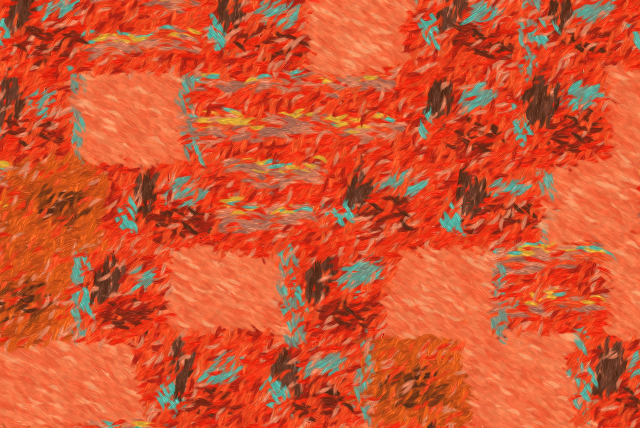
Reproduce this pattern procedurally as a Shadertoy shader.

```glsl
// Impasto painting in reds: a quilt of coral, bouquet, streak and ochre patches.
// Each patch sets the colour and direction of paint; layers of curved, bristled
// strokes then take both from the patch under their centre.
#define TILES vec2(4.0, 4.8)   // patches per canvas height
#define SEED 17.0              // quilt arrangement
#define LAYERS 6               // coarse to fine strokes
#define COARSE 13.0            // coarsest stroke cells per height
#define GROWTH 1.32            // cell frequency ratio between layers
#define STROKE vec2(0.95, 0.27) // stroke half length and half width, in cells
#define RAGGED 0.045           // roughness of patch borders
#define BRISTLE 0.30           // light and dark hair marks

const vec3 RED = vec3(0.90, 0.13, 0.05), VERMILION = vec3(0.95, 0.34, 0.15);
const vec3 CRIMSON = vec3(0.69, 0.14, 0.08), ROSE = vec3(0.88, 0.50, 0.36);
const vec3 CORAL = vec3(0.92, 0.34, 0.19), PEACH = vec3(0.97, 0.51, 0.32);
const vec3 UMBER = vec3(0.32, 0.16, 0.09), OCHRE = vec3(0.91, 0.37, 0.10);
const vec3 TEAL = vec3(0.33, 0.70, 0.63), YELLOW = vec3(0.88, 0.66, 0.20);
const vec3 MAUVE = vec3(0.62, 0.38, 0.31);

struct Paint { vec3 color; float angle; float rough; };

float hash(vec2 p) {
    vec3 q = fract(vec3(p.xyx) * 0.1031);
    q += dot(q, q.yzx + 33.33);
    return fract((q.x + q.y) * q.z);
}

float noise(vec2 p) {
    vec2 i = floor(p), f = fract(p);
    f = f * f * (3.0 - 2.0 * f);
    return mix(mix(hash(i), hash(i + vec2(1, 0)), f.x),
               mix(hash(i + vec2(0, 1)), hash(i + vec2(1, 1)), f.x), f.y);
}

bool inBlob(vec2 p, vec2 center, vec2 radius) {
    return length((p - center) / radius) < 1.0;
}

// Pigment and brush direction at a point; pick varies them from stroke to stroke.
Paint patchPaint(vec2 p, float pick) {
    p += RAGGED * (vec2(noise(p * 13.0), noise(p * 13.0 + 40.0)) - 0.5);
    vec2 q = p * TILES;
    q.x += hash(vec2(floor(q.y), SEED));
    vec2 id = floor(q), f = fract(q);
    float kind = hash(id + SEED), other = fract(pick * 7.31);

    // Flame strokes lie under every patch but coral
    Paint s = Paint(mix(RED, VERMILION, pick), 0.7 + (pick - 0.5) * 1.3, 1.0);
    if (other < 0.15) s.color = CRIMSON;
    if (other > 0.90) s.color = ROSE;

    if (kind < 0.34) {          // calm coral ripples
        s = Paint(mix(CORAL, PEACH, pick), -0.55 + 0.3 * (other - 0.5), 0.5);
        if (other > 0.92) s.color = mix(PEACH, vec3(1.0, 0.78, 0.58), 0.45);
    } else if (kind < 0.64) {   // bouquet: dark plume, teal petals, brown leaves
        if (inBlob(f, vec2(0.36, 0.68), vec2(0.12, 0.25)) && other < 0.8)
            s = Paint(mix(UMBER, MAUVE, pick * 0.4), 1.4, 1.0);
        else if (inBlob(f, vec2(0.72, 0.70), vec2(0.19, 0.13)) && other < 0.65)
            s = Paint(mix(TEAL, MAUVE, pick * 0.5), 0.6, 1.0);
        else if (inBlob(f, vec2(0.22, 0.42), vec2(0.10, 0.17)) && other < 0.5)
            s = Paint(TEAL, -1.0, 1.0);
        else if (inBlob(f, vec2(0.66, 0.32), vec2(0.32, 0.18)) && other < 0.5)
            s = Paint(mix(UMBER, CRIMSON, pick), (pick - 0.5) * 1.4, 1.0);
    } else if (kind < 0.84) {   // arched streaks below a bright thread
        float band = fract(f.y * 2.0);
        if (band > 0.45) s.angle = 0.35 - 0.7 * fract(f.x * 2.0);
        if (band > 0.78 && other < 0.4) s.color = pick < 0.6 ? YELLOW : TEAL;
        else if (band > 0.45 && other < 0.55) s.color = mix(MAUVE, ROSE, pick);
    } else {                    // ochre flames around a dark heart
        if (other < 0.75) s.color = mix(vec3(0.72, 0.27, 0.09), OCHRE, pick);
        if (inBlob(f, vec2(0.55, 0.45), vec2(0.30, 0.20)) && other < 0.5)
            s.color = mix(UMBER, OCHRE, pick * 0.6);
    }
    // Some patches have teal dripping along their left side
    if (hash(id + SEED + 9.0) < 0.28 && f.x < 0.13 && other < 0.45)
        s = Paint(mix(TEAL, MAUVE, pick * 0.6), -1.25, 0.8);
    return s;
}

// Lays one grid of overlapping strokes over the colour below.
vec3 strokeLayer(vec3 below, vec2 p, float scale, float seed) {
    vec2 g = p * scale + seed * 7.3, cell = floor(g);
    float soft = max(0.22, scale / (iResolution.y * STROKE.y));
    for (int y = -1; y <= 1; y++)
    for (int x = -1; x <= 1; x++) {
        vec2 id = cell + vec2(x, y);
        float pick = hash(id + seed * 31.7);
        vec2 center = id + vec2(hash(id + 5.1 + seed), hash(id + 71.9 + seed));
        Paint s = patchPaint((center - seed * 7.3) / scale, pick);
        float c = cos(s.angle), n = sin(s.angle);
        vec2 q = mat2(c, -n, n, c) * (g - center);
        q.y += (hash(id + 19.0) - 0.5) * 0.7 * q.x * q.x;
        float hair = noise(vec2(q.x * 2.0, q.y * 11.0) + id * 3.7);
        float edge = length(q / STROKE) + 0.35 * (hair - 0.3);
        float cover = 1.0 - smoothstep(1.0 - soft, 1.0 + soft, edge);
        vec3 color = s.color * (1.0 + BRISTLE * s.rough * (hair - 0.5));
        color += 0.07 * s.rough * smoothstep(0.70, 0.95, hair);
        below = mix(below, color, cover * (0.6 + 0.35 * s.rough));
    }
    return below;
}

void mainImage(out vec4 fragColor, in vec2 fragCoord) {
    vec2 p = fragCoord / iResolution.y;
    vec3 color = patchPaint(p, noise(p * 24.0)).color;
    for (int i = 0; i < LAYERS; i++)
        color = strokeLayer(color, p, COARSE * pow(GROWTH, float(i)), float(i) + 1.0);
    // Fine canvas grain
    color *= 0.96 + 0.08 * noise(p * 110.0);
    fragColor = vec4(clamp(color, 0.0, 1.0), 1.0);
}
```
